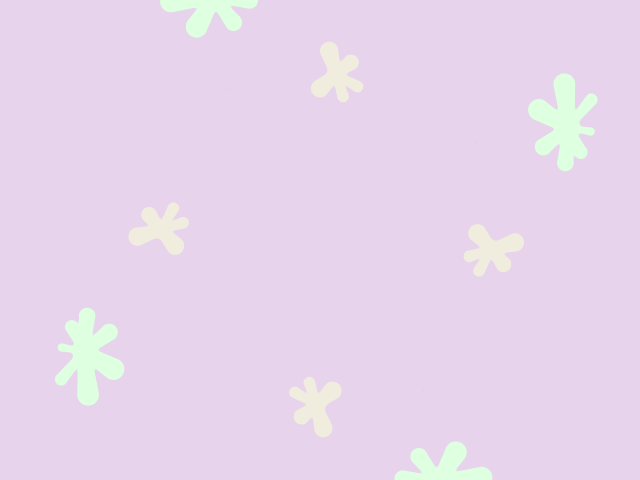
This pattern is drawn by a Shadertoy shader. Its source:

```glsl
const float TAU = 6.2831853;
const vec3 LILAC = vec3(0.906, 0.830, 0.924);
const vec3 MINT = vec3(0.87, 1.00, 0.88);
const vec3 CREAM = vec3(0.94, 0.93, 0.875);
const vec3 SPECK = vec3(0.85, 0.85, 0.86);

// Two layered waves around a mean value
float waves(float t, float mean, vec2 amps, vec2 phases) {
    return mean + dot(amps, cos(t * vec2(1.0, 2.0) - phases));
}

float smoothUnion(float a, float b, float k) {
    float h = max(k - abs(a - b), 0.0) / k;
    return min(a, b) - 0.25 * k * h * h;
}

// Club shape from the origin to tip, widening towards the tip
float lobe(vec2 p, vec2 tip, float radius) {
    float h = clamp(dot(p, tip) / dot(tip, tip), 0.0, 1.0);
    return length(p - tip * h) - radius * mix(0.58, 1.0, h);
}

vec2 polar(float angle, float len) {
    return len * vec2(cos(angle), sin(angle));
}

// Large splat with seven uneven lobes
float largeSplat(vec2 p) {
    float d = length(p) - 2.4;
    for (int i = 0; i < 7; i++) {
        float t = TAU * float(i) / 7.0;
        float angle = t + waves(t, 1.756, vec2(0.145, 0.154), vec2(1.90, 4.38));
        float len = waves(t, 6.88, vec2(1.22, 1.30), vec2(0.52, -0.58));
        float radius = waves(t, 1.66, vec2(0.60, 0.31), vec2(1.03, 0.27));
        d = smoothUnion(d, lobe(p, polar(angle, len), radius), 0.8);
    }
    return d;
}

// Small splat with five uneven lobes
float smallSplat(vec2 p) {
    float d = length(p) - 1.7;
    for (int i = 0; i < 5; i++) {
        float t = TAU * float(i) / 5.0;
        float angle = t + waves(t, 2.178, vec2(0.42, 0.175), vec2(1.95, 3.34));
        float len = waves(t, 4.70, vec2(0.23, 0.59), vec2(2.74, 0.42));
        float radius = waves(t, 1.58, vec2(0.43, 0.10), vec2(0.24, 2.53));
        d = smoothUnion(d, lobe(p, polar(angle, len), radius), 0.7);
    }
    return d;
}

float coverage(float d, float softness) {
    return 1.0 - smoothstep(-softness, softness, d);
}

void mainImage(out vec4 fragColor, in vec2 fragCoord) {
    // Canvas height spans 100 units
    float pixel = 100.0 / iResolution.y;
    vec2 p = (fragCoord - 0.5 * iResolution.xy) * pixel - vec2(1.3, 0.1);
    float edge = 0.6 * pixel;
    vec3 color = LILAC;

    // Repeat the group in four quarter turns
    for (int turn = 0; turn < 4; turn++) {
        color = mix(color, SPECK, 0.8 * coverage(length(p - vec2(31.3, 20.2)) - 0.35, 0.3));
        color = mix(color, CREAM, coverage(smallSplat(p - vec2(2.0, 34.46)), edge));
        color = mix(color, MINT, coverage(largeSplat(p - vec2(50.4, 23.35)), edge));
        p = vec2(-p.y, p.x);
    }
    fragColor = vec4(color, 1.0);
}
```
